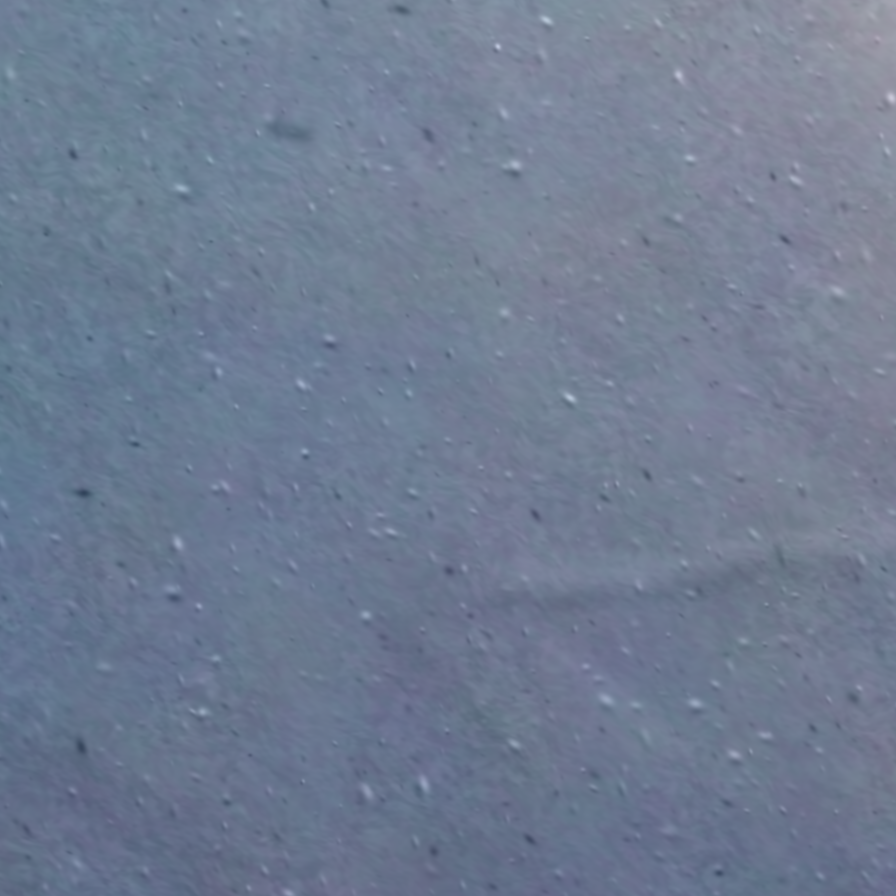
A Shadertoy shader for this texture:

```glsl
// Dusky blue-grey ground: a soft four-corner light gradient with cloudy tint,
// fine grain slanting down to the right, scattered pale flecks with dark pits,
// and a few faint worn tracks. Built from value noise and jittered cells.

const vec3 BOTTOM_LEFT  = vec3(0.375, 0.420, 0.530);
const vec3 BOTTOM_RIGHT = vec3(0.410, 0.452, 0.542);
const vec3 TOP_LEFT     = vec3(0.425, 0.505, 0.590);
const vec3 TOP_RIGHT    = vec3(0.540, 0.562, 0.622);
const vec3 GREEN_TINT   = vec3(-0.6, 0.7, -0.1);
const vec3 BLUE_TINT    = vec3(-0.5, -0.2, 0.8);
const float SLANT        = -0.68;  // grain direction in radians
const float CLOUD_AMOUNT = 0.050;
const float TINT_AMOUNT  = 0.042;
const float GRAIN_AMOUNT = 0.085;
const float FLECK_AMOUNT = 0.25;
const float SPECK_AMOUNT = 0.13;

float hash(vec2 p) {
    vec3 q = fract(vec3(p.xyx) * 0.1031);
    q += dot(q, q.yzx + 33.33);
    return fract((q.x + q.y) * q.z);
}

float noise(vec2 p) {
    vec2 i = floor(p), f = fract(p);
    f = f * f * f * (f * (f * 6.0 - 15.0) + 10.0);
    float low = mix(hash(i), hash(i + vec2(1, 0)), f.x);
    float high = mix(hash(i + vec2(0, 1)), hash(i + vec2(1, 1)), f.x);
    return mix(low, high, f.y) - 0.5;
}

vec2 rotate(vec2 p, float angle) {
    float c = cos(angle), s = sin(angle);
    return vec2(c * p.x + s * p.y, c * p.y - s * p.x);
}

float clouds(vec2 p) {
    float sum = 0.0, weight = 0.55;
    for (int i = 0; i < 4; i++) {
        sum += weight * noise(p);
        p = rotate(p, 0.6) * 2.03 + 17.3;
        weight *= 0.55;
    }
    return sum;
}

// Signed light of jittered oval flecks, each with a pit beside it
float flecks(vec2 uv, float cells, float density, float size, float seed) {
    vec2 p = uv * cells, home = floor(p);
    float light = 0.0;
    for (int y = -1; y <= 1; y++)
    for (int x = -1; x <= 1; x++) {
        vec2 cell = home + vec2(x, y);
        vec2 key = cell + seed;
        if (hash(key + 91.7) > density) continue;
        vec2 centre = cell + vec2(hash(key + 11.3), hash(key + 47.9));
        float angle = SLANT + 1.1 * (hash(key + 63.1) - 0.5);
        vec2 d = rotate(p - centre, angle) / (size * mix(0.6, 1.25, hash(key + 29.5)));
        d.x /= mix(1.2, 2.3, hash(key + 5.7));
        float strength = mix(0.25, 1.0, pow(hash(key + 77.7), 2.0));
        float pale = exp(-dot(d, d));
        vec2 e = d - vec2(0.5, -1.7);
        float pit = exp(-dot(e, e));
        float kind = hash(key + 37.1);
        light += strength * (pale * smoothstep(0.2, 0.6, kind)
                           - pit * mix(0.8, 0.3, kind));
    }
    return light;
}

// Soft band around a line from a to b, fading at both ends
float track(vec2 p, vec2 a, vec2 b, float width) {
    vec2 ab = b - a;
    float t = dot(p - a, ab) / dot(ab, ab);
    float d = length(p - a - ab * clamp(t, 0.0, 1.0)) / width;
    return exp(-d * d) * smoothstep(-0.1, 0.2, t) * smoothstep(1.1, 0.7, t);
}

void mainImage(out vec4 fragColor, in vec2 fragCoord) {
    vec2 uv = fragCoord / iResolution.xy;
    vec2 slanted = rotate(uv, SLANT);

    // Broad light, with a cooler left side and a glow in the top right corner
    vec3 color = mix(mix(BOTTOM_LEFT, BOTTOM_RIGHT, uv.x),
                     mix(TOP_LEFT, TOP_RIGHT, uv.x), uv.y);
    color.r -= 0.025 * exp(-16.0 * dot(uv - vec2(0, 0.6), uv - vec2(0, 0.6)));
    color += vec3(0.09, 0.06, 0.05) * exp(-length(uv - 1.0) * 12.0);

    // Cloudy brightness and colour blotches
    color += CLOUD_AMOUNT * clouds(slanted * vec2(7.0, 13.0) + 3.0);
    color += TINT_AMOUNT * GREEN_TINT * clouds(uv * 11.0 + 40.0);
    color += TINT_AMOUNT * BLUE_TINT * clouds(uv * 7.0 + 80.0);
    color += 0.025 * GREEN_TINT * noise(slanted * vec2(50.0, 75.0) + 120.0);

    // Fine slanted grain, softly warped and patchy
    vec2 warp = 0.012 * vec2(noise(uv * 25.0), noise(uv * 25.0 + 60.0));
    vec2 g = rotate(uv + warp, SLANT);
    float grain = 0.50 * noise(g * vec2(75.0, 150.0) + 7.0)
                + 0.35 * noise(rotate(g, 0.35) * vec2(130.0, 220.0) + 31.0)
                + 0.25 * noise(g * vec2(35.0, 80.0) + 53.0);
    float patches = 0.85 + 0.7 * noise(uv * 9.0 + 22.0);
    color += GRAIN_AMOUNT * patches * grain;

    // Worn tracks and one dark smudge
    vec2 w = uv + 0.02 * vec2(noise(uv * 14.0), noise(uv * 14.0 + 9.0));
    float wear = 0.030 * track(w, vec2(0.54, 0.35), vec2(1.05, 0.42), 0.020)
               - 0.040 * track(w, vec2(0.54, 0.315), vec2(1.05, 0.385), 0.016)
               - 0.030 * track(w, vec2(0.40, 0.33), vec2(0.60, 0.13), 0.018)
               + 0.028 * track(w, vec2(0.58, 0.30), vec2(0.88, 0.08), 0.018)
               - 0.100 * track(w, vec2(0.305, 0.865), vec2(0.36, 0.853), 0.012);
    color += wear;

    // Larger flecks, then small specks
    color += FLECK_AMOUNT * flecks(uv, 20.0, 0.32, 0.085, 0.0);
    color += SPECK_AMOUNT * flecks(uv, 44.0, 0.38, 0.13, 200.0);

    fragColor = vec4(clamp(color, 0.0, 1.0), 1.0);
}
```
